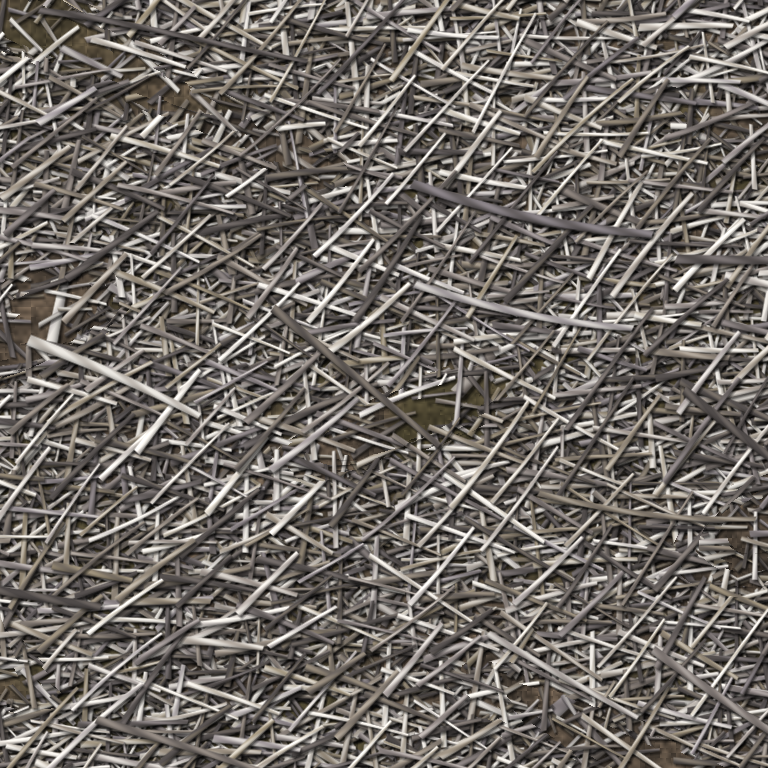
A WebGL 2 fragment shader for this texture:

```glsl
#version 300 es
precision highp float;
// Dry straw litter over bare soil with mossy hollows.
// Each layer is a turned, gently warped set of thin rows holding tilted stalks;
// layers are painted from the bottom up, with soft shadows on those below.

uniform vec2 u_resolution;
out vec4 fragColor;

const int LAYERS = 15;
const vec2 LIGHT = vec2(-0.55, 0.83);

vec4 hash4(vec2 cell, float seed) {
    float n = dot(cell, vec2(127.1, 311.7)) + seed * 74.7;
    return fract(sin(n + vec4(0.0, 17.3, 41.9, 73.1)) * 43758.5453);
}

float valueNoise(vec2 p, float seed) {
    vec2 i = floor(p), f = fract(p);
    f = f * f * (3.0 - 2.0 * f);
    vec4 corner = dot(i, vec2(127.1, 311.7)) + seed * 74.7 + vec4(0.0, 127.1, 311.7, 438.8);
    corner = fract(sin(corner) * 43758.5453);
    return mix(mix(corner.x, corner.y, f.x), mix(corner.z, corner.w, f.x), f.y);
}

// Bare patches: 1 where few stalks lie.
float bareness(vec2 p) {
    float wave = sin(9.0 * p.x + 2.5 * sin(7.0 * p.y)) * sin(8.0 * p.y + 2.0 * p.x);
    return smoothstep(0.45, 1.0, wave);
}

vec3 soilColour(vec2 p) {
    float clods = 0.6 * valueNoise(p * 18.0, 2.0) + 0.4 * valueNoise(p * 50.0, 4.0);
    vec3 soil = mix(vec3(0.19, 0.17, 0.15), vec3(0.48, 0.41, 0.34), clods);
    soil = mix(soil, vec3(0.29, 0.27, 0.17), 0.7 * smoothstep(0.4, 0.7, valueNoise(p * 7.0, 9.0)));
    return soil * (0.7 + 0.5 * valueNoise(p * 150.0, 5.0));
}

vec3 stalkColour(float shade, float warmth) {
    vec3 dark = vec3(0.32, 0.30, 0.295);
    vec3 middle = mix(vec3(0.58, 0.55, 0.57), vec3(0.60, 0.55, 0.46), warmth);
    vec3 pale = vec3(0.95, 0.935, 0.91);
    return shade < 0.5 ? mix(dark, middle, shade * 2.0) : mix(middle, pale, shade * 2.0 - 1.0);
}

// Coverage of a stalk with the given half size around q = 0.
float stalkMask(vec2 q, vec2 halfSize, float blur) {
    vec2 edge = clamp(0.5 - 0.5 * (abs(q) - halfSize) / blur, 0.0, 1.0);
    return edge.x * edge.y;
}

// Paints one layer of stalks and their shadows over the base colour.
// cell holds the length and the height of one row cell.
vec3 paintLayer(vec3 base, vec2 p, float seed, float angle, vec2 cell,
                float thickness, float presence, float brightness) {
    float pixel = 0.8 / u_resolution.y;
    p.y += 0.035 * sin(6.0 * p.x + 3.0 * p.y + seed);
    float c = cos(angle), s = sin(angle);
    mat2 turn = mat2(c, -s, s, c);
    vec2 local = turn * p;
    vec2 light = turn * LIGHT;
    vec2 shadowShift = light * (0.0022 + thickness * 0.5);
    float maxSlope = 2.0 * (cell.y - 0.003 - 2.0 * thickness) / cell.x;
    float homeRow = floor(local.y / cell.y);

    for (int j = -1; j <= 1; j++) {
        float row = homeRow + float(j);
        float column = local.x / cell.x + fract(row * 0.618 + seed * 0.37);
        vec4 place = hash4(vec2(floor(column), row), seed);
        vec4 look = fract(place.wzyx * 91.7);
        if (look.x > presence) continue;

        vec2 halfSize = vec2(cell.x * mix(0.26, 0.45, place.y), thickness * mix(0.65, 1.35, place.w));
        float slack = 0.47 * cell.x - halfSize.x;
        vec2 q = vec2((fract(column) - 0.5) * cell.x - slack * (2.0 * look.y - 1.0),
                      local.y - (row + place.x) * cell.y);
        float slope = (2.0 * place.z - 1.0) * maxSlope;
        float steep = inversesqrt(1.0 + slope * slope);
        q.y = (q.y - slope * q.x) * steep;
        if (abs(q.y) > 0.006 + 2.0 * thickness) continue;
        halfSize.y *= 1.0 - 0.2 * q.x / halfSize.x;

        // Shadow on whatever lies below
        vec2 lifted = q + vec2(shadowShift.x, (shadowShift.y - slope * shadowShift.x) * steep);
        base *= 1.0 - 0.55 * stalkMask(lifted, halfSize, 0.002);

        // Rounded, streaked stalk lit from one side
        float across = clamp(q.y / halfSize.y, -1.0, 1.0);
        float lit = 0.96 + 0.24 * across * light.y - 0.2 * across * across;
        float streak = sin(q.x * 90.0 + look.w * 40.0 + 2.0 * across);
        float shade = clamp(look.z + 0.15 * streak, 0.0, 1.0);
        vec3 colour = stalkColour(shade, look.w) * lit * brightness;
        base = mix(base, colour, stalkMask(q, halfSize, pixel));
    }
    return base;
}

void main() {
    vec2 p = gl_FragCoord.xy / u_resolution.y;
    vec3 colour = soilColour(p);
    float cover = 1.0 - 0.8 * bareness(p);

    // Broad weathered stems near the ground
    colour = paintLayer(colour, p, 3.0, 0.9, vec2(0.16, 0.07), 0.008, 0.35, 0.95);

    // Thin straw, longer towards the top and mostly lying flat across
    for (int n = 0; n < LAYERS; n++) {
        float height = float(n) / float(LAYERS - 1);
        float lean = 2.0 * fract(float(n) * 0.618 + 0.2) - 1.0;
        float angle = 0.1 + 1.5 * lean * abs(lean);
        vec2 cell = vec2(mix(0.07, 0.19, height * height), mix(0.021, 0.027, height));
        colour = paintLayer(colour, p, 11.0 + float(n) * 1.7, angle, cell,
                            mix(0.0026, 0.0031, height), 0.9 * cover, mix(0.8, 1.08, height));
    }

    // A few long stalks on top
    colour = paintLayer(colour, p, 71.0, -0.5, vec2(0.36, 0.11), 0.0042, 0.4, 1.0);
    fragColor = vec4(clamp(colour, 0.0, 1.0), 1.0);
}
```
